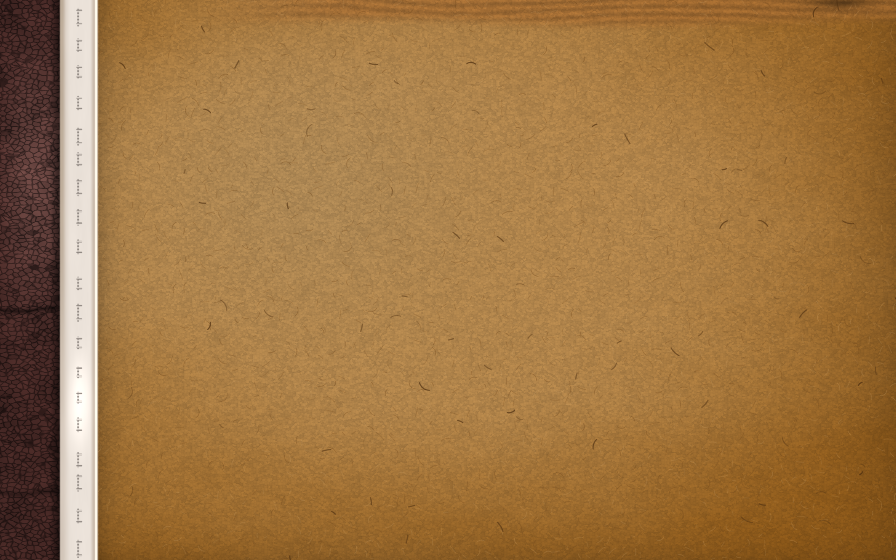
Give the GLSL for this texture, as a Shadertoy shader.

```glsl
vec2 hash2(vec2 p) {
    vec3 q = fract(p.xyx * vec3(0.1031, 0.1030, 0.0973));
    q += dot(q, q.yzx + 33.33);
    return fract((q.xx + q.yz) * q.zy);
}

// Nearest and second nearest cell distances, plus a random cell tone
vec3 cellular(vec2 p) {
    vec2 base = floor(p);
    vec3 result = vec3(9.0, 9.0, 0.0);
    for (int j = -1; j <= 1; j++)
    for (int i = -1; i <= 1; i++) {
        vec2 cell = base + vec2(i, j);
        vec2 site = hash2(cell + 71.0);
        float d = length(cell + site - p);
        if (d < result.x) result = vec3(d, result.x, site.x);
        else result.y = min(result.y, d);
    }
    return result;
}

// Smooth layered sines, roughly -1 to 1
float waves(vec2 p) {
    float sum = 0.0, amp = 0.5;
    for (int i = 0; i < 5; i++) {
        sum += amp * sin(p.x + 1.3 * sin(p.y * 0.8 + float(i))) * cos(p.y + 0.9 * sin(p.x * 0.7));
        p = mat2(1.5, 1.1, -1.1, 1.5) * p + 2.7;
        amp *= 0.6;
    }
    return sum;
}

float segment(vec2 p, vec2 halfAxis) {
    return length(p - halfAxis * clamp(dot(p, halfAxis) / dot(halfAxis, halfAxis), -1.0, 1.0));
}

// Scattered short bent fibres, one candidate per cell
float fibres(vec2 p, float scale, float density, float len, float width, float px) {
    vec2 base = floor(p * scale);
    float ink = 0.0;
    for (int j = -1; j <= 1; j++)
    for (int i = -1; i <= 1; i++) {
        vec2 cell = base + vec2(i, j);
        vec2 place = hash2(cell + scale), kind = hash2(cell + scale + 40.0);
        float angle = kind.x * 6.283;
        vec2 dir = vec2(cos(angle), sin(angle));
        vec2 q = p - (cell + place) / scale;
        float along = dot(q, dir) / len;
        q += vec2(-dir.y, dir.x) * along * along * len * (place.x - 0.5);
        float d = segment(q, dir * len * (0.3 + 0.7 * place.y));
        float line = 1.0 - smoothstep(width - 0.5 * px, width + 0.7 * px, d);
        ink = max(ink, line * step(kind.y, density) * (0.4 + 0.6 * place.x));
    }
    return ink;
}

vec3 leather(vec2 p) {
    vec2 q = p + 0.003 * vec2(waves(p * 50.0), waves(p.yx * 60.0));
    vec3 cells = cellular(q * vec2(85.0, 125.0));
    float ridge = smoothstep(0.02, 0.35, cells.y - cells.x);
    float sheen = exp(-pow((p.y - 0.68) / 0.2, 2.0)) * smoothstep(-0.03, 0.06, p.x);
    vec3 col = mix(vec3(0.23, 0.13, 0.12), vec3(0.35, 0.23, 0.215), sheen);
    col *= 0.58 + 0.5 * ridge + 0.22 * cells.z + 0.15 * waves(p * 35.0);
    // Horizontal folds
    float bend = p.y + 0.003 * sin(p.x * 50.0);
    col *= 1.0 - 0.45 * exp(-pow((bend - 0.447) / 0.004, 2.0)) - 0.3 * exp(-pow((bend - 0.12) / 0.005, 2.0));
    return col * (1.0 - 0.5 * smoothstep(0.085, 0.108, p.x));
}

vec3 ribbon(vec2 p, float px) {
    float t = (p.x - 0.107) / 0.068;
    vec3 col = mix(vec3(0.83, 0.78, 0.73), vec3(0.92, 0.885, 0.85), smoothstep(0.05, 0.3, t));
    col = mix(col, vec3(0.72, 0.65, 0.57), 0.8 * (1.0 - smoothstep(0.05, 0.17, t)) * smoothstep(0.15, 0.7, p.y));
    col = mix(col, vec3(0.74, 0.67, 0.6), 0.7 * smoothstep(0.78, 0.9, t));
    col += 0.25 * (smoothstep(0.9, 0.94, t) - smoothstep(0.96, 1.0, t));
    col += 0.14 * exp(-dot((p - vec2(0.143, 0.28)) / vec2(0.02, 0.08), (p - vec2(0.143, 0.28)) / vec2(0.02, 0.08)));
    col += 0.015 * waves(p * vec2(90.0, 14.0));
    // Small broken stitch marks
    float row = floor(p.y / 0.0526);
    vec2 jitter = hash2(vec2(row, 5.0));
    vec2 q = p - vec2(0.1415, (row + 0.35 + 0.3 * jitter.x) * 0.0526);
    float tall = 0.009 + 0.006 * jitter.y;
    float stem = segment(q + vec2(0.002, 0.0), vec2(0.0, tall));
    float ends = segment(vec2(q.x, abs(q.y) - tall * 0.8), vec2(0.0035, 0.0));
    float mark = 1.0 - smoothstep(0.0005, 0.0005 + 1.3 * px, min(stem, ends));
    mark *= 0.6 + 0.4 * sin(q.y * 1100.0);
    return mix(col, vec3(0.45, 0.42, 0.4), 0.75 * mark);
}

vec3 paper(vec2 p, float px) {
    // Broad light falling off toward the borders
    vec2 g = (p - vec2(0.68, 0.6)) / vec2(0.9, 0.56);
    float light = exp(-dot(g, g) * 0.9) + 0.09 * waves(p * vec2(3.0, 9.0));
    vec3 col = mix(vec3(0.55, 0.345, 0.095), vec3(0.69, 0.515, 0.29), smoothstep(0.1, 0.85, light));
    vec2 h = (p - vec2(0.55, 0.67)) / vec2(0.3, 0.25);
    col += vec3(-0.015, 0.012, 0.035) * exp(-dot(h, h));
    col *= 1.0 - 0.2 * exp(-(p.x - 0.175) / 0.025) - 0.14 * exp(-(1.6 - p.x) / 0.06);
    col *= 1.0 - 0.12 * exp(-p.y / 0.03);
    // Creased band along the top
    float band = smoothstep(0.945, 0.975, p.y + 0.006 * sin(p.x * 7.0)) * smoothstep(0.3, 0.65, p.x);
    float crease = sin(p.y * 420.0 + 2.5 * sin(p.x * 9.0) + 2.0 * waves(p * vec2(8.0, 30.0)));
    col = mix(col, vec3(0.6, 0.39, 0.18) * (1.0 + 0.1 * crease), 0.75 * band);
    vec2 dent = (p - vec2(1.5, 0.995)) / vec2(0.05, 0.012);
    col *= 1.0 - 0.35 * exp(-dot(dent, dent));
    // Pulp grain and fibres
    vec3 fine = cellular(p * vec2(210.0, 260.0));
    col *= 1.0 + 0.11 * (fine.z - 0.5) + 0.08 * (0.45 - fine.x) + 0.025 * waves(p * 70.0);
    col = mix(col, vec3(0.45, 0.28, 0.1), 0.4 * fibres(p, 45.0, 0.6, 0.009, 0.0005, px));
    col = mix(col, vec3(0.82, 0.65, 0.42), 0.25 * fibres(p + 3.0, 50.0, 0.5, 0.008, 0.0005, px));
    return mix(col, vec3(0.3, 0.18, 0.06), 0.75 * fibres(p, 13.0, 0.3, 0.011, 0.0009, px));
}

void mainImage(out vec4 fragColor, in vec2 fragCoord) {
    float px = 1.0 / iResolution.y;
    vec2 p = fragCoord * px;
    vec3 col = mix(leather(p), ribbon(p, px), smoothstep(-px, px, p.x - 0.107));
    col = mix(col, paper(p, px), smoothstep(-px, px, p.x - 0.175));
    fragColor = vec4(clamp(col, 0.0, 1.0), 1.0);
}
```
